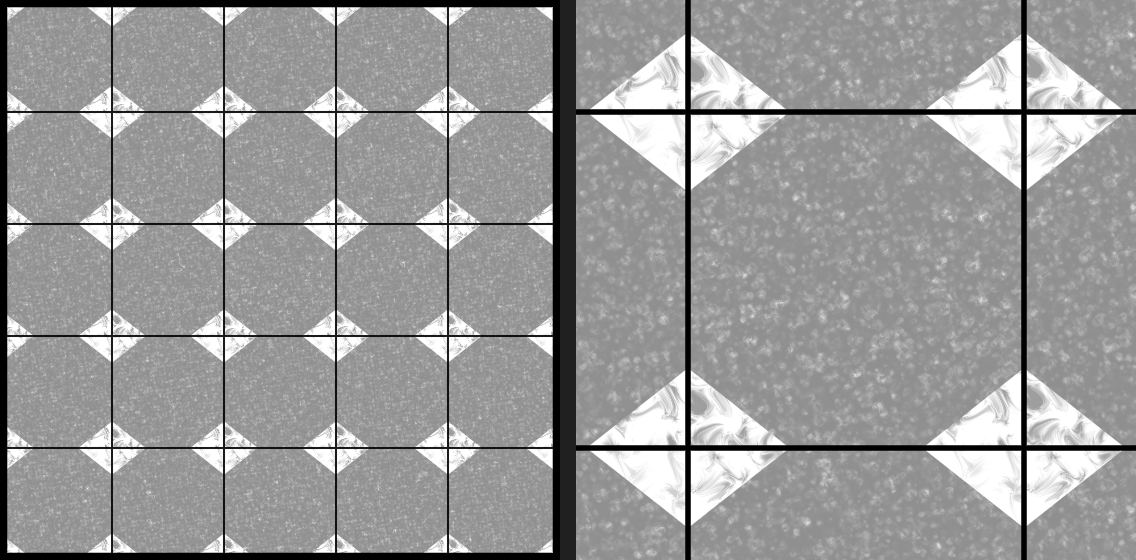
Left, the full canvas; right, a detail of the centre.
This pattern is drawn by a Shadertoy shader. Its source:

```glsl
// Lengths are in tile widths
const float TILES = 5.0;
const vec2 DIAMOND_HALF = vec2(0.302, 0.238);
const float LINE_HALF = 0.0082;
const float BORDER = 0.065;

const vec3 STONE = vec3(0.562);
const vec3 MARBLE = vec3(1.0);
const vec3 GROUT = vec3(0.0);

const int SPECK_LAYERS = 4;
const float SPECK_DENSITY = 20.0;
const float SPECK_LIGHT = 0.17;
const float GRAIN_SCALE = 130.0;
const float STAIN_SCALE = 30.0;
const float STAIN_DARK = 0.38;
const float STAIN_SHIFT = 0.9;

vec3 hash3(vec2 p) {
    vec3 q = fract(p.xyx * vec3(0.1031, 0.1030, 0.0973));
    q += dot(q, q.yxz + 33.33);
    return fract((q.xxy + q.yzz) * q.zyx);
}

// Warped sines, each octave turned and finer than the last
float clouds(vec2 p) {
    const mat2 TURN = mat2(0.8, 0.6, -0.6, 0.8);
    float sum = 0.0, amp = 0.5;
    for (int i = 0; i < 6; i++) {
        p = TURN * p + 0.6 * sin(p.yx * 1.3 + float(i));
        sum += amp * sin(p.x) * sin(p.y);
        p *= 1.65;
        amp *= 0.7;
    }
    return sum;
}

// Light added by one cellular layer of soft round flecks
float speckLayer(vec2 p, float blur) {
    vec2 cell = floor(p);
    float light = 0.0;
    for (int y = -1; y <= 1; y++)
    for (int x = -1; x <= 1; x++) {
        vec2 id = cell + vec2(x, y);
        vec3 rnd = hash3(id);
        float radius = mix(0.2, 0.52, rnd.z);
        float d = length(p - id - rnd.xy) - radius;
        float strength = hash3(id + 71.7).x;
        light += strength * strength * (1.0 - smoothstep(-0.12 - blur, blur, d));
    }
    return light;
}

vec3 stoneColor(vec2 p, float px) {
    float light = 0.0;
    float density = SPECK_DENSITY;
    for (int i = 0; i < SPECK_LAYERS; i++) {
        light += speckLayer(p * density + 37.0 * float(i), px * density);
        density *= 1.32;
    }
    float grain = clamp(0.55 + 0.7 * clouds(p * GRAIN_SCALE), 0.1, 1.2);
    return STONE + SPECK_LIGHT * 0.75 * light * grain;
}

vec3 marbleColor(vec2 local, vec2 id) {
    // Every tile shares the veining, nudged a little; the upper right stays cleaner
    vec2 p = local * STAIN_SCALE + STAIN_SHIFT * hash3(id + 5.0).xy;
    float clean = smoothstep(0.4, 0.7, local.x) * smoothstep(0.4, 0.7, local.y);
    float stain = smoothstep(-0.1, 0.85, clouds(p)) * (1.0 - 0.5 * clean);
    return MARBLE * (1.0 - STAIN_DARK * stain);
}

void mainImage(out vec4 fragColor, in vec2 fragCoord) {
    vec2 p = fragCoord / iResolution.xy * TILES;
    float px = TILES / iResolution.y;
    float soft = 0.7 * px;
    vec2 id = floor(p);
    vec2 fromCorner = abs(p - round(p));

    // Stone tile with marble diamonds over its corners
    vec2 slope = 1.0 / DIAMOND_HALF;
    float diamond = (dot(fromCorner, slope) - 1.0) / length(slope);
    vec3 color = mix(marbleColor(p - id, id), stoneColor(p, px),
                     smoothstep(-soft, soft, diamond));

    // Grout lines and outer border
    float line = min(fromCorner.x, fromCorner.y) - LINE_HALF;
    vec2 fromEdge = min(p, TILES - p);
    float frame = min(fromEdge.x, fromEdge.y) - BORDER;
    color = mix(GROUT, color, smoothstep(-soft, soft, min(line, frame)));

    fragColor = vec4(clamp(color, 0.0, 1.0), 1.0);
}
```
